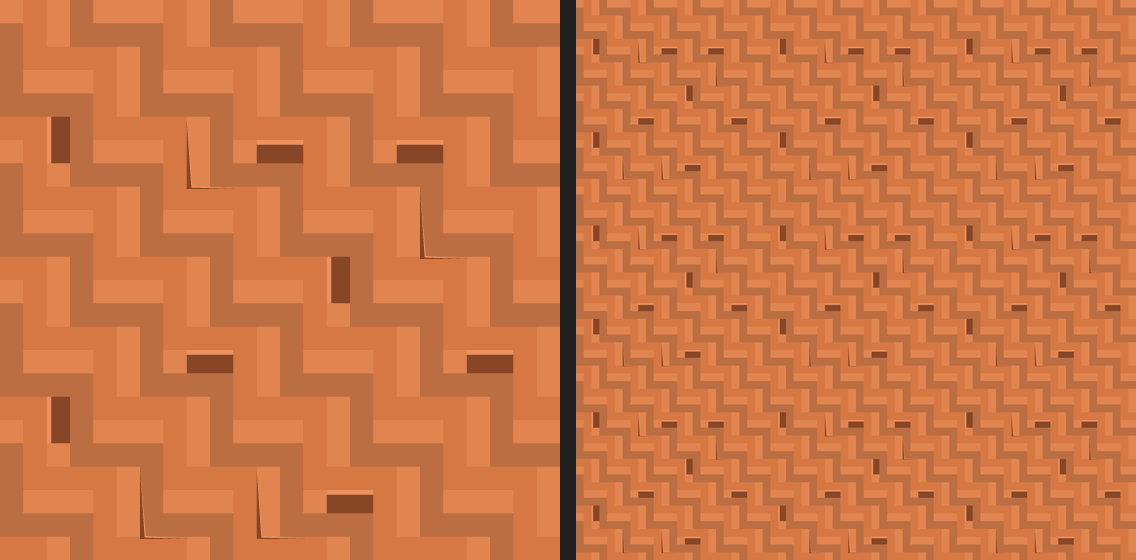
Left: one tile. Right: repeated 3 by 3.
Give the GLSL for this texture, as a three.js fragment shader.

```glsl
// Terracotta stepped herringbone of three-unit bricks, with sparse slots and lifted corners.
varying vec2 vUv;

const float UNITS = 24.0;   // brick widths across the canvas
const float BRICK = 3.0;    // brick length
const float PERIOD = 6.0;   // horizontal repeat
const int SAMPLES = 4;      // antialiasing grid per side

const vec3 LIGHT = vec3(0.882, 0.522, 0.314);
const vec3 MID = vec3(0.839, 0.471, 0.267);
const vec3 SHADE = vec3(0.733, 0.431, 0.259);
const vec3 HOLE = vec3(0.530, 0.280, 0.150);
const vec3 RIM = vec3(0.925, 0.570, 0.375);

// Position inside the staggered lattice cell (xy) and its wrapped index 0..31 (z)
vec3 latticeCell(vec2 p, vec2 origin) {
  vec2 q = p - origin;
  float row = floor(q.y / BRICK);
  q -= BRICK * row;
  float column = floor(q.x / PERIOD);
  q.x -= PERIOD * column;
  return vec3(q, mod(column, 4.0) + 4.0 * mod(row, 8.0));
}

// Quadratic congruence hash: true for "count" residues out of "modulus"
bool picked(float n, vec3 k, float modulus, float count) {
  return mod(n * (k.x + k.y * n) + k.z + 0.5, modulus) < count;
}

bool inBox(vec2 p, vec2 lo, vec2 hi) {
  return all(greaterThanEqual(p, lo)) && all(lessThan(p, hi));
}

// Thin L with arms tapering from an inner corner to the ends of "arms"
bool inWedge(vec2 p, vec2 corner, vec2 arms) {
  vec2 width = corner * (arms - p).yx / (arms - corner).yx;
  return p.x < width.x || p.y < width.y;
}

// Interlocking stairs: 0 mid, 1 light, 2 shade
vec3 herringbone(vec2 p) {
  vec2 c = floor(latticeCell(p, vec2(1.0, 0.0)).xy);
  float band = c.x > 2.5 ? c.y + 1.0 : c.x;
  if (c.y > 1.5) band = max(c.x - 3.0, 0.0);
  return band < 0.5 ? MID : (band < 1.5 ? LIGHT : SHADE);
}

// Dark recess with a bright rim on the side at low "depth"
vec3 slot(vec3 base, vec2 p, vec2 lo, vec2 hi, float depth) {
  if (!inBox(p, lo, hi)) return base;
  return depth < 0.2 ? RIM : HOLE;
}

// Brick lifted at its lower left corner
vec3 liftedCorner(vec3 base, vec2 p) {
  vec2 e = vec2(p.x, BRICK - p.y);
  vec2 arms = vec2(2.25, BRICK);
  if (inWedge(e, vec2(0.20, 0.06), arms)) return HOLE;
  return inWedge(e, vec2(0.25, 0.13), arms) ? RIM : base;
}

vec3 paving(vec2 p) {
  vec3 color = herringbone(p);

  // Slots in horizontal bricks
  vec3 cell = latticeCell(p, vec2(4.0, 0.0));
  if (picked(cell.z, vec3(1.0, 0.0, 3.0), 11.0, 4.0) &&
      picked(cell.z, vec3(2.0, 0.0, 5.0), 7.0, 4.0) &&
      picked(cell.z, vec3(1.0, 0.0, 0.0), 4.0, 3.0))
    color = slot(color, cell.xy, vec2(1.0, 0.0), vec2(3.0, 1.0), cell.y);

  // Slots in vertical bricks
  cell = latticeCell(p, vec2(2.0, -1.0));
  if (picked(cell.z, vec3(15.0, 26.0, 17.0), 32.0, 3.0))
    color = slot(color, cell.xy, vec2(0.0), vec2(1.0, 2.0), cell.x);

  // Lifted corners on light bricks, then on shaded ones
  cell = latticeCell(p, vec2(2.0, -0.9));
  if (picked(cell.z, vec3(1.0, 0.0, 14.0), 22.0, 1.0))
    color = liftedCorner(color, cell.xy);
  cell = latticeCell(p, vec2(3.0, -0.9));
  if (picked(cell.z, vec3(1.0, 0.0, 3.0), 16.0, 1.0))
    color = liftedCorner(color, cell.xy);
  return color;
}

void main() {
  vec2 p = vec2(vUv.x, 1.0 - vUv.y) * UNITS;
  vec2 footprint = fwidth(p);

  // Average a grid of samples over the footprint to smooth every edge
  vec3 sum = vec3(0.0);
  for (int i = 0; i < SAMPLES; i++) {
    for (int j = 0; j < SAMPLES; j++) {
      vec2 offset = (vec2(float(i), float(j)) + 0.5) / float(SAMPLES) - 0.5;
      sum += paving(p + offset * footprint);
    }
  }
  gl_FragColor = vec4(sum / float(SAMPLES * SAMPLES), 1.0);
}
```
